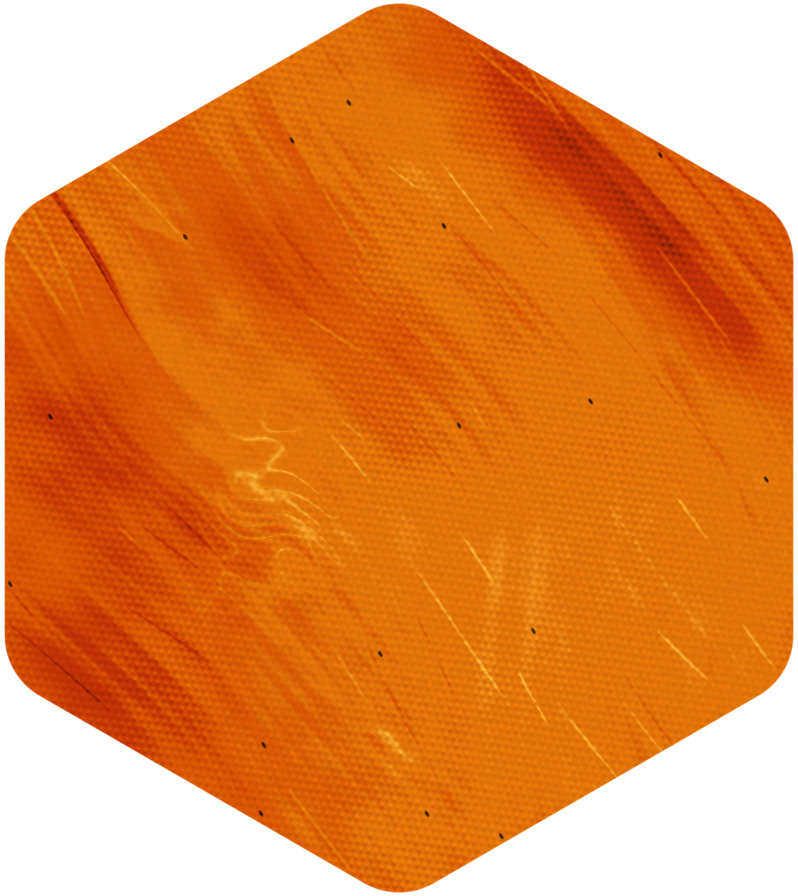
Reproduce this texture procedurally as a WebGL 2 fragment shader.

```glsl
#version 300 es
precision highp float;
// A rounded hexagon of thick orange paint brushed diagonally over woven canvas.
// Tone is one scalar: broad patches, bristle noise, strokes, scratches and
// impasto ridges all shift it, then a colour ramp and the weave finish it.
#define APOTHEM 0.44
#define CORNER 0.078
#define BRUSH_ANGLE -0.83
#define STROKES 26
#define SCRATCHES 44
#define BRISTLE 0.36
#define WEAVE_COUNT 116.0
#define WEAVE_DEPTH 0.05
#define IMPASTO 0.42
#define BASE_TONE 0.63

uniform vec2 u_resolution;
out vec4 fragColor;

float hash(vec2 p) { return fract(sin(dot(p, vec2(127.1, 311.7))) * 43758.545); }

float noise(vec2 p) {
  vec2 i = floor(p), f = fract(p);
  f = f * f * (3.0 - 2.0 * f);
  return mix(mix(hash(i), hash(i + vec2(1, 0)), f.x),
             mix(hash(i + vec2(0, 1)), hash(i + vec2(1, 1)), f.x), f.y);
}

// Coordinates along and across a direction
vec2 frame(vec2 p, float a) {
  float c = cos(a), s = sin(a);
  return vec2(c * p.x + s * p.y, c * p.y - s * p.x);
}

float blob(vec2 p, vec2 centre, vec2 radius, float a) {
  vec2 q = frame(p - centre, a) / radius;
  return exp(-dot(q, q));
}

// Bristle marks, drawn out along x, centred on zero
float bristles(vec2 q) {
  return noise(q * vec2(2.5, 28.0)) * 0.38 + noise(q * vec2(4.0, 75.0) + 7.0) * 0.34
       + noise(q * vec2(8.0, 190.0) + 19.0) * 0.28 - 0.5;
}

float hexagon(vec2 p, float r) {
  const vec3 k = vec3(-0.866025, 0.5, 0.57735);
  p = abs(p.yx);
  p -= 2.0 * min(dot(k.xy, p), 0.0) * k.xy;
  p -= vec2(clamp(p.x, -k.z * r, k.z * r), r);
  return length(p) * sign(p.y);
}

// Broad dark and light areas
float patches(vec2 p) {
  float t = BASE_TONE + 0.13 * blob(p, vec2(0.14, -0.13), vec2(0.32), 0.0);
  t += 0.10 * blob(p, vec2(0.10, 0.25), vec2(0.26, 0.05), BRUSH_ANGLE);
  t -= 0.43 * blob(p, vec2(0.21, 0.32), vec2(0.24, 0.06), BRUSH_ANGLE);
  t -= 0.22 * blob(p, vec2(0.36, 0.18), vec2(0.20, 0.08), BRUSH_ANGLE);
  t -= 0.30 * blob(p, vec2(-0.35, -0.01), vec2(0.30, 0.12), BRUSH_ANGLE);
  t -= 0.28 * blob(p, vec2(-0.34, -0.28), vec2(0.14, 0.08), BRUSH_ANGLE);
  t -= 0.17 * blob(p, vec2(-0.15, 0.22), vec2(0.25, 0.10), BRUSH_ANGLE);
  t -= 0.12 * blob(p, vec2(-0.14, -0.38), vec2(0.24, 0.09), BRUSH_ANGLE);
  return t - 0.55 * blob(p, vec2(-0.345, 0.225), vec2(0.11, 0.010), -1.04);
}

vec3 paint(float t) {
  vec3 c = mix(vec3(0.28, 0.03, 0.03), vec3(0.75, 0.19, 0.02), smoothstep(-0.1, 0.24, t));
  c = mix(c, vec3(0.85, 0.34, 0.01), smoothstep(0.22, 0.48, t));
  c = mix(c, vec3(0.88, 0.455, 0.035), smoothstep(0.46, 0.70, t));
  return mix(c, vec3(0.97, 0.69, 0.20), smoothstep(0.74, 1.12, t));
}

void main() {
  float scale = min(u_resolution.y, u_resolution.x * 1.1228);
  vec2 p = (gl_FragCoord.xy - 0.5 * u_resolution) / scale;
  float px = 1.0 / scale;

  // Diagonal brushing gives way to upright brushing at lower right
  vec2 bend = vec2(noise(p * 3.0), noise(p * 3.0 + 31.0)) * 0.05;
  vec2 w = p + bend;
  float upright = smoothstep(-0.06, 0.10, frame(p - vec2(0.06, -0.04), 0.65).x * 0.4 - p.y - 0.05)
                * smoothstep(0.0, 0.08, p.x);
  float streak = mix(bristles(frame(w, BRUSH_ANGLE)), 0.7 * bristles(frame(w, -1.5)), upright);
  float t = patches(p + vec2(0.73, 0.68) * streak * 0.11) + BRISTLE * streak;
  t += 0.12 * (noise(p * 9.0 + 3.0) - 0.5) + 0.10 * (noise(p * 26.0) - 0.5);

  // Single strokes with their own bristles and a raised rim
  for (int i = 0; i < STROKES; i++) {
    float k = float(i);
    vec2 c = vec2(hash(vec2(k, 1.3)) - 0.5, hash(vec2(k, 2.7)) - 0.5) * 0.9;
    float turn = BRUSH_ANGLE + (hash(vec2(k, 4.1)) - 0.5) * 0.45;
    vec2 q = frame(w - c, turn);
    vec2 size = vec2(0.07 + 0.14 * hash(vec2(k, 5.9)), 0.012 + 0.03 * hash(vec2(k, 6.2)));
    float frayed = abs(q.x) + 0.06 * noise(vec2(q.y * 160.0, k));
    float inside = smoothstep(size.x, size.x - 0.04, frayed);
    float body = inside * smoothstep(size.y, size.y - 0.006, abs(q.y));
    float grain = noise(vec2(q.x * 5.0 + k * 9.0, q.y * 130.0)) - 0.5;
    t += body * ((hash(vec2(k, 8.4)) - 0.5) * 0.14 + grain * 0.12);
    t += inside * 0.13 * exp(-pow((q.y - size.y) / 0.0022, 2.0)) * hash(vec2(k, 9.6));
  }

  // Fine light and dark scratches
  for (int i = 0; i < SCRATCHES; i++) {
    float k = float(i) + 70.0;
    vec2 c = vec2(hash(vec2(k, 1.1)) - 0.5, hash(vec2(k, 2.2)) - 0.5) * 0.9;
    vec2 q = frame(w - c, BRUSH_ANGLE + (hash(vec2(k, 3.3)) - 0.5) * 0.4);
    float reach = 0.02 + 0.10 * hash(vec2(k, 4.4));
    float line = smoothstep(0.0018 + px, 0.0004, abs(q.y)) * smoothstep(reach, reach * 0.4, abs(q.x));
    t += line * mix(-0.13, 0.24, step(0.35, hash(vec2(k, 5.5))));
  }

  // Curled yellow ridges of thick paint
  vec2 curl = p + 0.035 * vec2(noise(p * 17.0), noise(p * 17.0 + 50.0));
  float ridge = 1.0 - abs(2.0 * noise(frame(curl, -0.5) * vec2(24.0, 70.0)) - 1.0);
  float thick = blob(p, vec2(-0.17, -0.04), vec2(0.10, 0.13), 0.3)
              + blob(p, vec2(-0.03, -0.29), vec2(0.12, 0.06), -1.0)
              + blob(p, vec2(0.07, -0.42), vec2(0.04), 0.0)
              + blob(p, vec2(-0.31, 0.22), vec2(0.06, 0.04), 0.2);
  thick *= smoothstep(0.35, 0.75, noise(p * 15.0 + 8.0));
  t += IMPASTO * thick * (pow(ridge, 4.0) - 0.12);

  // Woven ground catching the light
  vec2 thread = frame(p + bend * 0.1, -0.13) * WEAVE_COUNT;
  thread.x += 0.5 * floor(thread.y);
  float weave = sin(6.2832 * thread.x) * 0.45 + sin(6.2832 * thread.y) * 0.55;
  weave *= WEAVE_DEPTH * (0.35 + noise(p * 8.0 + 60.0));
  vec3 colour = paint(t + weave) * (1.0 + weave);
  colour *= 1.0 + 0.05 * (noise(p * 230.0) - 0.5);

  // Sparse dark specks
  vec2 cell = floor(p * 11.0);
  vec2 spot = p * 11.0 - cell - 0.2 - 0.6 * vec2(hash(cell + 5.0), hash(cell + 9.0));
  float speck = smoothstep(0.035, 0.012, length(frame(spot, -1.0) * vec2(0.6, 1.2)));
  colour *= 1.0 - 0.7 * speck * step(0.8, hash(cell + 2.0));

  float edge = hexagon(p, APOTHEM - CORNER) - CORNER;
  fragColor = vec4(mix(colour, vec3(1.0), smoothstep(-px, px, edge)), 1.0);
}
```
